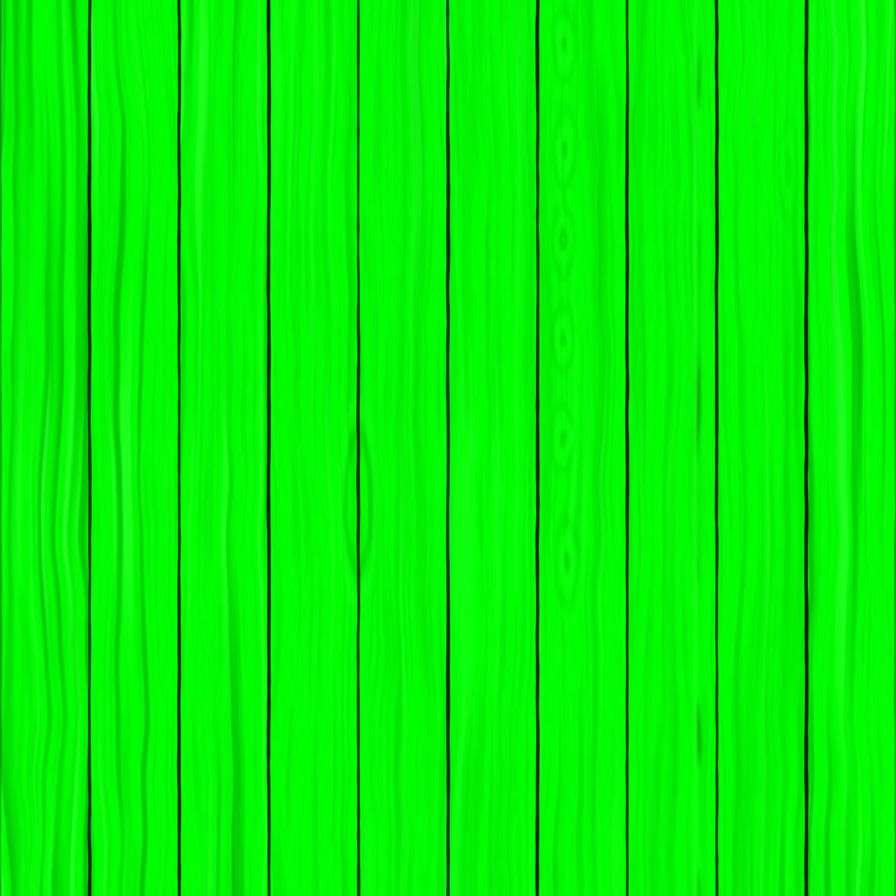
Give the GLSL for this texture, as a WebGL 1 fragment shader.

```glsl
precision highp float;
uniform vec2 u_resolution;

const float PLANKS = 10.0;
const vec3 PAINT = vec3(0.008, 0.985, 0.008);
const vec3 HIGHLIGHT = vec3(0.16, 1.0, 0.16);
const vec3 GAP = vec3(0.0, 0.08, 0.0);

float hash(vec2 p) {
  vec3 q = fract(p.xyx * 0.1031);
  q += dot(q, q.yzx + 33.33);
  return fract((q.x + q.y) * q.z);
}

float noise(vec2 p) {
  vec2 i = floor(p);
  vec2 f = fract(p);
  f = f * f * (3.0 - 2.0 * f);
  float low = mix(hash(i), hash(i + vec2(1.0, 0.0)), f.x);
  float high = mix(hash(i + vec2(0.0, 1.0)), hash(i + vec2(1.0, 1.0)), f.x);
  return mix(low, high, f.y);
}

float bell(float x) {
  return exp(-x * x);
}

// Positive rings are dark, negative rings are light
float knotRings(vec2 p, vec2 center, vec2 radius) {
  float e = length((p - center) / radius);
  float wobble = 2.0 * noise(p * vec2(110.0, 35.0));
  return sin(e * 8.0 + wobble) * exp(-e * e * 1.3);
}

// Grain wanders sideways within each plank
float grainPosition(float u, float y, float id) {
  float slow = noise(vec2(id * 13.0 + u * 1.5, y * 5.0)) - 0.5;
  float quick = noise(vec2(id * 19.0 + u * 3.0, y * 15.0)) - 0.5;
  return u + 0.13 * slow + 0.05 * quick;
}

// x: darkening, y: highlight
vec2 plankGrain(float u, float y, float id) {
  float bold = step(mod(id + 1.0, PLANKS), 3.5);
  float w = grainPosition(u, y, id);
  float streak = noise(vec2(w * 12.0 + id * 31.0, y * 1.6 + id));
  float shine = noise(vec2(w * 15.0 + id * 47.0, y * 2.2 + 40.0));
  float fine = noise(vec2(w * 30.0 + id * 61.0, y * 7.0));
  float fiber = noise(vec2(u * 45.0 + id * 71.0, y * 60.0));
  float dark = mix(0.07, 0.22, bold) * smoothstep(0.62, 0.97, streak);
  dark += 0.055 * smoothstep(0.4, 1.0, fine) + 0.025 * fiber;
  float light = mix(0.35, 0.75, bold) * smoothstep(0.72, 0.98, shine);
  return vec2(dark, light);
}

// Stacked knots in one plank, and a single tall one in another
float knots(vec2 p) {
  float sum = 0.6 * knotRings(p, vec2(0.88, 0.81), vec2(0.013, 0.065));
  for (int i = 0; i < 6; i++) {
    float k = float(i);
    float jitter = hash(vec2(k, 5.0));
    vec2 center = vec2(0.628 + 0.005 * jitter, 0.96 - 0.112 * k - 0.03 * jitter);
    sum += knotRings(p, center, vec2(0.015, 0.042 + 0.02 * jitter));
  }
  return sum;
}

// Grain bulging around a flaw on a gap
float bulge(vec2 p, vec2 center, vec2 radius) {
  float e = length((p - center) / radius);
  return bell((e - 1.0) * 5.0) - 0.8 * bell((e - 1.45) * 5.0);
}

// Broken stains along one fiber
float stain(vec2 p, float x) {
  float bend = 0.002 * (noise(vec2(3.0, p.y * 18.0)) - 0.5);
  float patches = smoothstep(0.5, 0.9, noise(vec2(9.0, p.y * 11.0)));
  return bell((p.x - x + bend) / 0.0028) * patches;
}

// Uneven gap between planks
float gapMask(vec2 p, float pixel) {
  float id = floor(p.x * PLANKS + 0.5);
  float wobble = 0.0009 * (noise(vec2(id * 17.0, p.y * 28.0)) - 0.5);
  float d = abs(p.x - id / PLANKS + wobble);
  float wear = noise(vec2(id * 23.0, p.y * 4.0));
  float chips = noise(vec2(id * 29.0, p.y * 75.0));
  float width = 0.0013 + 0.0007 * wear + 0.0004 * (chips - 0.5);
  float soft = max(0.0011, 0.6 * pixel);
  float inner = step(0.5, id) * step(id, PLANKS - 0.5);
  float strength = mix(0.35, 0.85 + 0.15 * wear, inner);
  return strength * (1.0 - smoothstep(width - soft, width + soft, d));
}

void main() {
  vec2 p = gl_FragCoord.xy / u_resolution;
  float id = floor(p.x * PLANKS);
  vec2 grain = plankGrain(fract(p.x * PLANKS), p.y, id);

  float rings = knots(p) + bulge(p, vec2(0.4, 0.44), vec2(0.014, 0.075));
  grain += vec2(0.11, 0.3) * max(vec2(rings, -rings), 0.0);
  grain.x += 0.28 * stain(p, 0.78);
  grain.y += 0.4 * bell((p.x - 0.776) / 0.0025);

  vec3 color = PAINT * (1.02 - grain.x);
  color = mix(color, HIGHLIGHT, clamp(grain.y, 0.0, 0.8));
  color = mix(color, GAP, gapMask(p, 1.0 / u_resolution.x));
  gl_FragColor = vec4(clamp(color, 0.0, 1.0), 1.0);
}
```
